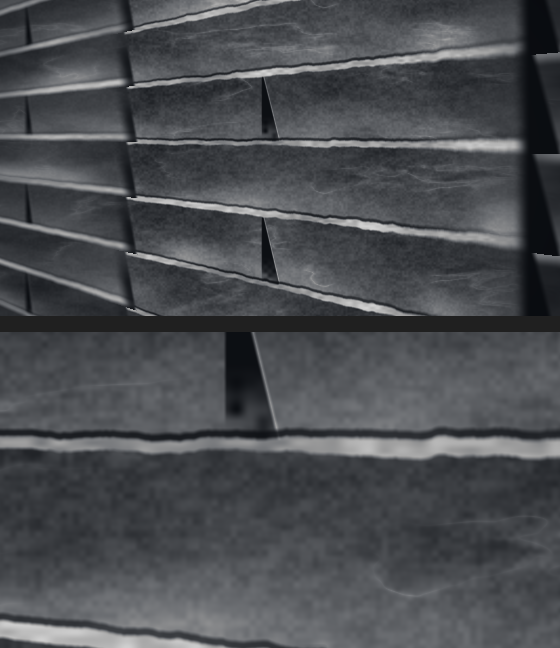
Top: the whole. Bottom: its middle third, enlarged.
Write a WebGL 2 fragment shader that draws this texture.

```glsl
#version 300 es
precision highp float;
// Stacked grey metal ingots seen at an angle, with pale ledges and dark gaps.
// A row coordinate whose pitch widens to the right gives the perspective; three
// stacks share one shading function, and focus is sharpest near the middle.
uniform vec2 u_resolution;
out vec4 fragColor;

const float GAP_LIGHT = 0.055;
const float FACE_DARK = 0.215;
const float FACE_LIGHT = 0.30;

float hash(vec2 p) {
    vec3 q = fract(p.xyx * vec3(0.1031, 0.1030, 0.0973));
    q += dot(q, q.yzx + 33.33);
    return fract((q.x + q.y) * q.z);
}

float noise(vec2 p) {
    vec2 cell = floor(p), f = fract(p);
    f = f * f * (3.0 - 2.0 * f);
    return mix(mix(hash(cell), hash(cell + vec2(1, 0)), f.x),
               mix(hash(cell + vec2(0, 1)), hash(cell + vec2(1, 1)), f.x), f.y);
}

float fbm(vec2 p) {
    float sum = 0.0, amp = 0.5;
    for (int i = 0; i < 4; i++) {
        sum += amp * noise(p);
        p = p * 2.03 + 17.1;
        amp *= 0.5;
    }
    return sum;
}

// Soft band of the given half width around zero.
float band(float d, float halfWidth, float blur) {
    return smoothstep(-blur, blur, halfWidth - abs(d));
}

// Worn face: cast panels, a glow near the foot, wisps and fine grain.
float faceLight(vec2 p, float f, float id, float focus) {
    float slanted = p.x * 4.6 - f * 0.12 + hash(vec2(id, 3.0));
    float panelStep = smoothstep(0.5 - 0.45 * (1.1 - focus), 1.0, fract(slanted));
    float panel = mix(hash(vec2(floor(slanted), id + 40.0)),
                      hash(vec2(floor(slanted) + 1.0, id + 40.0)), panelStep);
    float light = mix(FACE_DARK, FACE_LIGHT, smoothstep(0.15, 0.95, f));
    light += (panel - 0.5) * 0.07;

    float glow = noise(vec2(p.x * 5.0 + 4.0, id * 7.3 + f));
    light += 0.30 * glow * glow * smoothstep(0.4, 0.95, f);

    vec2 flow = vec2(p.x * 5.0, p.y * 17.0 + id * 5.0);
    float cloud = fbm(flow + 1.5 * fbm(flow * 0.7));
    float wisp = pow(1.0 - abs(2.0 * cloud - 1.0), 9.0);
    float patches = smoothstep(0.45, 0.8, noise(p * vec2(7.0, 9.0) + id));
    light += (cloud - 0.5) * 0.13 + wisp * patches * 0.13 * (0.3 + 0.7 * focus);

    float grain = noise(p * 150.0) + noise(p * vec2(60.0, 95.0)) - 1.0;
    return light + grain * 0.055 * focus;
}

// One stack: every second row is split by a leaning joint.
float stackLight(vec2 p, float row, float jointX, float lean, float blur, float seed) {
    float focus = 1.0 - smoothstep(0.02, 0.075, blur);
    float f = fract(row);
    float id = floor(row) + seed;
    float light = faceLight(p, f, id, focus);

    // Joint: shadowed wedge, with a bright lip on the leaning side.
    float split = mod(floor(row), 2.0);
    float side = blur * 0.17;
    float edge = jointX + lean * f;
    float wedge = smoothstep(-side, side, p.x - jointX + 0.002)
                * smoothstep(-side, side, edge - p.x) * split;
    float debris = 0.3 * noise(p * 70.0) * smoothstep(0.6, 0.95, f);
    light = mix(light, GAP_LIGHT + debris * focus, wedge);
    light += 0.22 * split * focus * band(p.x - edge - 0.002, 0.001, side);

    // Ragged ledge, with a crack of shadow just above it.
    float line = floor(row + 0.5) + seed;
    float s = row - floor(row + 0.5);
    s += (fbm(vec2(p.x * 32.0, line * 9.0)) - 0.5) * 0.045 * (0.3 + 0.7 * focus);
    float along = noise(vec2(p.x * 6.0, line * 11.0));
    float width = mix(0.062, mix(0.026, 0.052, along), focus);
    float crack = band(s + width + 0.022, 0.018, blur);
    light = mix(light, GAP_LIGHT, crack * (0.25 + 0.6 * focus * (1.0 - 0.5 * along)));
    float shine = 0.49 + 0.27 * along + 0.16 * focus * (noise(p * vec2(55.0, 120.0)) - 0.5);
    return mix(light, shine, band(s, width, blur));
}

void main() {
    vec2 p = gl_FragCoord.xy / u_resolution.y;
    p.x *= 1.7778 * u_resolution.y / u_resolution.x;
    float pitch = 0.131 + 0.108 * p.x;
    float row = (1.0 - p.y - 0.445 - 0.01 * p.x) / pitch;
    float f = fract(row);
    float pixel = 1.2 / (u_resolution.y * pitch);
    float defocus = smoothstep(0.25, 0.95, abs(p.x - 0.86));
    float blur = max(pixel, mix(0.014, 0.06, defocus));

    float leftLight = stackLight(p, row + 0.09, 0.085, 0.02, max(blur, 0.052), 20.0);
    float middleLight = stackLight(p, row, 0.833, 0.055, blur, 50.0);
    float rightLight = stackLight(p, row - 0.08, 3.0, 0.0, 0.07, 80.0) * 0.72;

    // Tapered ends leave shadow between neighbouring stacks.
    float seam = 0.398 + 0.032 * f + 0.012 * (hash(vec2(floor(row), 9.0)) - 0.5);
    float shadow = smoothstep(seam - 0.05, seam - 0.008, p.x);
    leftLight = mix(leftLight, GAP_LIGHT, shadow * mix(0.3, 0.85, smoothstep(0.05, 0.6, f)));
    float light = mix(leftLight, middleLight, smoothstep(-0.006, 0.006, p.x - seam));
    light = mix(light, GAP_LIGHT, smoothstep(1.625, 1.685, p.x));
    float rightSeam = 1.695 + 0.085 * fract(row - 0.08);
    light = mix(light, rightLight, smoothstep(-0.012, 0.012, p.x - rightSeam));

    // Corner falloff and a cool tint that fades from the highlights.
    light *= 1.04 - 0.30 * smoothstep(0.45, 1.05, length((p - vec2(0.9, 0.48)) * vec2(0.85, 1.0)));
    vec3 tint = vec3(-0.010, 0.0, 0.016) * (1.0 - smoothstep(0.4, 0.65, light));
    fragColor = vec4(clamp(light + tint, 0.0, 1.0), 1.0);
}
```
